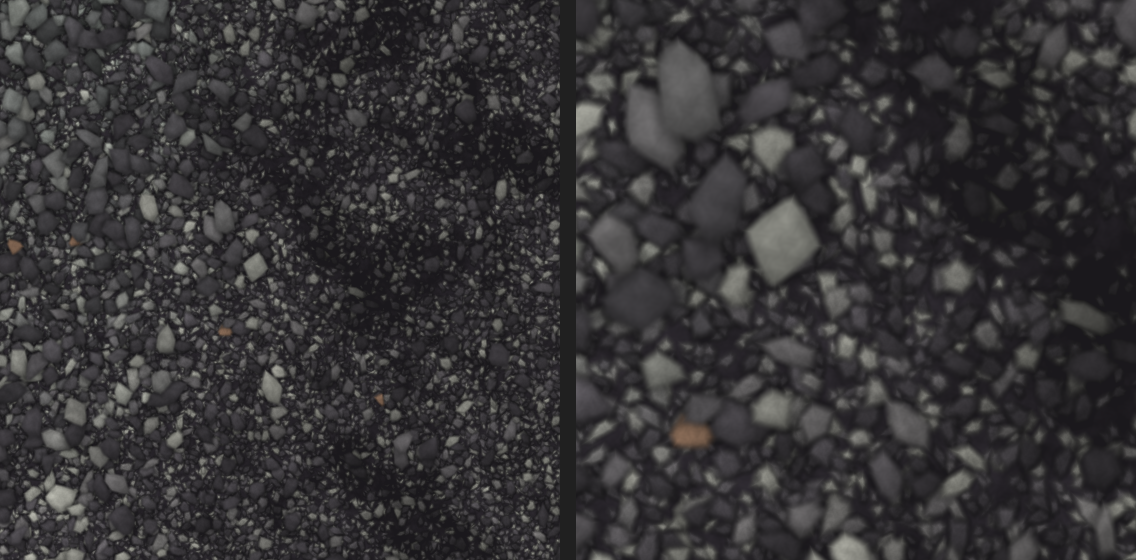
Left: the whole. Right: its middle third, enlarged.
Give the GLSL for this texture, as a three.js fragment shader.

```glsl
// Dark crushed gravel: coarse slate chips at the left thinning into fine grit and soil.
varying vec2 vUv;

const vec3 SOIL = vec3(0.142, 0.130, 0.150);
const vec3 COOL_TINT = vec3(1.0, 0.955, 1.025);
const vec3 WARM_TINT = vec3(1.0, 1.0, 0.945);
const vec3 MOSS_TINT = vec3(0.96, 1.02, 0.98);
const vec3 OCHRE = vec3(0.47, 0.37, 0.30);
const float DARKEST_CHIP = 0.188;
const float TONE_RANGE = 0.31;
const float OCHRE_SHARE = 0.005;
const float EDGE_SOFTNESS = 0.0031;
const float SHADOW = 0.34;
const float COARSE_LIFT = 0.16;
const float BARE_DROP = 0.24;
const float CLUMP_CONTRAST = 0.2;
const vec2 LIGHT = vec2(-0.45, 0.89);
const float TAU = 6.2832;

// Chips across the canvas in each layer
const float GRIT_COUNT = 112.0;
const float SMALL_COUNT = 70.0;
const float MEDIUM_COUNT = 43.0;
const float LARGE_COUNT = 26.0;

vec3 hash3(vec2 p) {
  vec3 q = fract(p.xyx * vec3(0.1031, 0.1030, 0.0973));
  q += dot(q, q.yxz + 33.33);
  return fract((q.xxy + q.yzz) * q.zyx);
}

// Layered, warped sines, about -1 to 1
float waves(vec2 p) {
  float sum = 0.0;
  float weight = 0.5;
  for (int i = 0; i < 4; i++) {
    sum += weight * sin(p.x + 1.7 * sin(p.y * 0.8)) * cos(p.y + 1.3 * sin(p.x * 0.7));
    p = mat2(1.2, 1.5, -1.5, 1.2) * p + 2.3;
    weight *= 0.6;
  }
  return sum;
}

// How much of the ground is coarse stone
float coarseness(vec2 uv) {
  float x = uv.x - 0.2 * (uv.y - 0.5) + 0.12 * waves(uv * 9.0);
  return 1.0 - smoothstep(0.16, 0.6, x);
}

// Patches of bare soil, mostly away from the coarse stone
float bareness(vec2 uv) {
  float patches = smoothstep(-0.05, 0.5, waves(uv * 8.0 + vec2(4.1, 1.7)));
  return patches * (1.0 - 0.75 * coarseness(uv));
}

// Irregular six-sided chip with slightly rounded corners
float chipDistance(vec2 p, vec2 id, float radius) {
  float d = -radius;
  for (int k = 0; k < 6; k++) {
    vec3 rnd = hash3(id + float(k) * 17.3);
    float angle = (float(k) + 0.8 * rnd.x) * TAU / 6.0;
    d = max(d, dot(p, vec2(cos(angle), sin(angle))) - radius * mix(0.55, 1.1, rnd.y));
  }
  return mix(d, length(p) - radius, 0.18);
}

// Paints one scattered layer; cover is the share of cells with a chip, fine then coarse ground
vec3 paintChips(vec3 color, vec2 uv, float count, float seed, vec2 cover, float ochreShare) {
  vec2 grid = uv * count;
  float soft = EDGE_SOFTNESS * count;
  for (int j = -1; j <= 1; j++) {
    for (int i = -1; i <= 1; i++) {
      vec2 cell = floor(grid) + vec2(float(i), float(j));
      vec2 id = cell + seed;
      vec3 place = hash3(id);
      vec3 look = hash3(id + 71.7);
      vec3 form = hash3(id + 153.1);
      vec2 home = (cell + 0.5) / count;
      float coarse = coarseness(home);
      float bare = bareness(home);
      if (place.z > mix(cover.x, cover.y, coarse) * (1.0 - 0.5 * bare)) continue;

      // Turn and stretch, leaning to upright
      vec2 offset = grid - cell - mix(vec2(0.12), vec2(0.88), place.xy);
      float turn = TAU * 0.25 + (form.x - 0.5) * 2.7;
      vec2 axis = vec2(cos(turn), sin(turn));
      float stretch = mix(1.0, 1.4, form.y);
      vec2 p = vec2(dot(offset, axis) / stretch, dot(offset, vec2(-axis.y, axis.x)) * stretch);
      float radius = mix(0.34, 0.68, form.z);
      float d = chipDistance(p, id, radius);

      // Contact shadow, then the lit face
      color *= 1.0 - SHADOW * (1.0 - smoothstep(-0.1, 0.3, d));
      float tone = DARKEST_CHIP + TONE_RANGE * look.x * look.x;
      tone += 0.13 * smoothstep(0.92, 1.0, look.y);
      vec3 tint = mix(COOL_TINT, WARM_TINT, smoothstep(0.22, 0.48, tone));
      tint = mix(tint, MOSS_TINT, 0.8 * coarse * home.y * look.z);
      vec3 face = look.z < ochreShare ? OCHRE : tone * tint;
      face *= 1.0 + 0.17 * dot(offset, LIGHT) / radius;
      face *= 1.0 - 0.16 * smoothstep(-0.45 * radius, 0.0, d);
      face *= 1.0 + 0.14 * waves(offset * 4.0 + look.xy * 40.0);
      color = mix(color, face, 1.0 - smoothstep(-soft, soft, d));
    }
  }
  return color;
}

void main() {
  vec3 color = SOIL * (1.0 + 0.2 * waves(vUv * 130.0));
  color = paintChips(color, vUv, GRIT_COUNT, 11.0, vec2(0.85, 0.85), 0.0);
  color = paintChips(color, vUv, SMALL_COUNT, 237.0, vec2(0.6, 0.7), 0.0);
  color = paintChips(color, vUv, MEDIUM_COUNT, 419.0, vec2(0.2, 0.6), OCHRE_SHARE);
  color = paintChips(color, vUv, LARGE_COUNT, 613.0, vec2(0.03, 0.55), OCHRE_SHARE);

  // Broad light and dark areas
  float broad = 1.0 + COARSE_LIFT * coarseness(vUv) - BARE_DROP * bareness(vUv);
  broad += CLUMP_CONTRAST * waves(vUv * 24.0 + 7.0);
  gl_FragColor = vec4(max(color * broad, SOIL * 0.72), 1.0);
}
```
